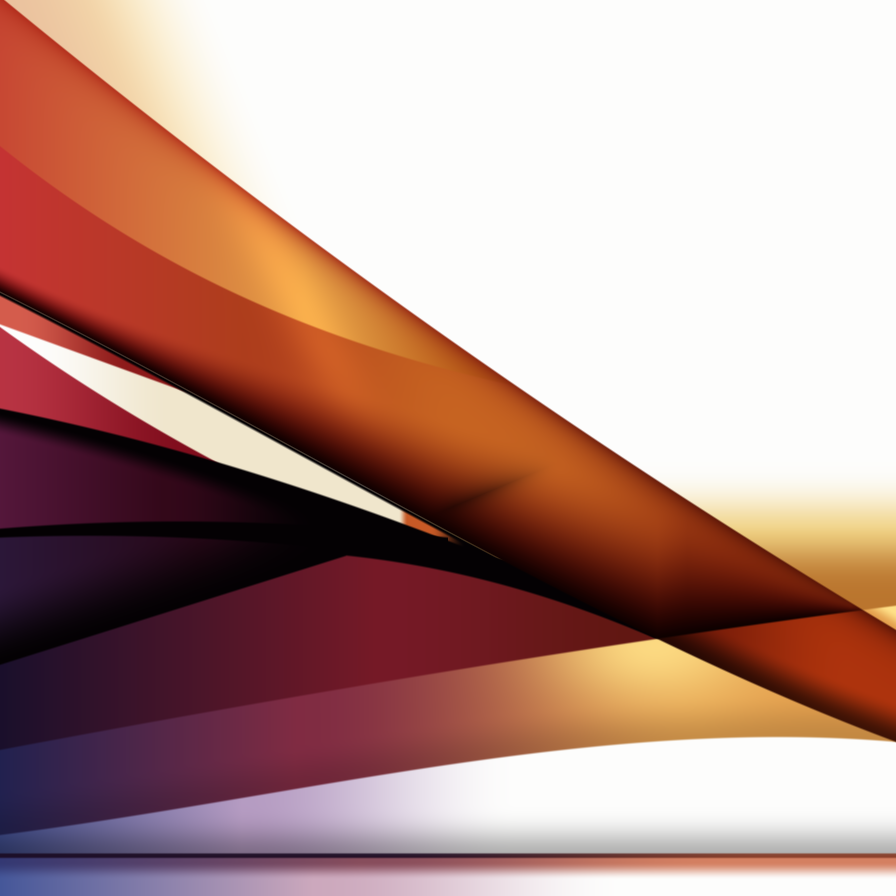
This background is drawn by a three.js fragment shader. Its source:

```glsl
// Overlapping translucent sweeps of amber, crimson and violet above a pale reflecting floor.
varying vec2 vUv;

#define SOFT 0.0016
#define HORIZON 0.045
#define RIM_WIDTH 0.016
#define RAY_GAIN 0.10
#define GLOW_SIZE 0.13
#define PAPER vec3(0.992, 0.992, 0.988)
#define INK vec3(0.015, 0.004, 0.012)
#define GOLD vec3(0.88, 0.61, 0.27)
#define PALE_YELLOW vec3(1.0, 0.88, 0.53)

// Cubic through four heights at x = 0, 1/3, 2/3 and 1.
float curve(float x, vec4 h) {
  float u = 3.0 * x, a = u - 1.0, b = u - 2.0, c = u - 3.0;
  return dot(h, vec4(-a * b * c / 6.0, u * b * c / 2.0, -u * a * c / 2.0, u * a * b / 6.0));
}

// Soft coverage of the area under a height.
float below(float y, float edge) {
  return smoothstep(-SOFT, SOFT, edge - y);
}

// Three colours along t, the second one at mid and the third at end.
vec3 ramp(vec3 first, vec3 second, vec3 third, float mid, float end, float t) {
  vec3 c = mix(first, second, clamp(t / mid, 0.0, 1.0));
  return mix(c, third, smoothstep(mid, end, t));
}

// White sky with a warm corner and a tan haze at the right.
vec3 sky(vec2 p) {
  float side = p.x - (1.0 - p.y) * 0.4;
  vec3 corner = mix(vec3(0.92, 0.76, 0.62), vec3(0.98, 0.90, 0.70), smoothstep(0.0, 0.2, side));
  vec3 c = mix(corner, PAPER, smoothstep(0.09, 0.24, side));
  float haze = 1.0 - smoothstep(0.32, 0.50, p.y);
  c = mix(c, vec3(0.94, 0.82, 0.51), smoothstep(0.0, 0.6, haze));
  return mix(c, vec3(0.73, 0.46, 0.18), smoothstep(0.45, 1.0, haze));
}

// Pale ground, its shadow, the horizon line and the reflection.
vec3 ground(vec2 p) {
  vec3 c = ramp(vec3(0.24, 0.29, 0.53), vec3(0.71, 0.61, 0.76), PAPER, 0.27, 0.58, p.x);
  float shadow = 1.0 - smoothstep(HORIZON, 0.11, p.y);
  c *= 1.0 - 0.30 * shadow * shadow;
  vec3 mirror = ramp(vec3(0.27, 0.34, 0.60), vec3(0.80, 0.66, 0.74), PAPER, 0.35, 0.7, p.x);
  vec3 strip = ramp(vec3(0.20, 0.22, 0.45), vec3(0.53, 0.30, 0.36), vec3(0.83, 0.50, 0.38), 0.4, 0.8, p.x);
  mirror = mix(mirror, strip, smoothstep(0.018, 0.038, p.y));
  c = mix(c, mirror, below(p.y, HORIZON));
  vec3 line = mix(vec3(0.10, 0.04, 0.13), vec3(0.52, 0.23, 0.15), smoothstep(0.4, 0.9, p.x));
  return mix(c, line, 0.9 * (1.0 - smoothstep(0.001, 0.004, abs(p.y - HORIZON))));
}

// Broad diagonal sweep: folded gold and red, fading to ink at its foot.
vec3 sweep(vec2 p, float top, float fold, float foot, float veil) {
  vec3 upper = ramp(vec3(0.78, 0.28, 0.20), GOLD, vec3(0.74, 0.37, 0.09), 0.34, 0.56, p.x);
  vec3 lower = ramp(vec3(0.77, 0.20, 0.20), vec3(0.68, 0.24, 0.11), vec3(0.78, 0.39, 0.13), 0.27, 0.52, p.x);
  lower = mix(lower, vec3(0.60, 0.20, 0.06), smoothstep(0.58, 0.86, p.x));
  vec3 c = mix(upper, lower, below(p.y, fold));
  // Light ray and crease
  float ray = (p.x - 0.33 - (0.674 - p.y) * 0.5) / 0.035;
  c += RAY_GAIN * vec3(1.0, 0.8, 0.3) * exp(-ray * ray) * smoothstep(0.48, 0.62, p.y);
  float crease = p.y - 0.43 - 0.42 * (p.x - 0.495);
  float creaseSpan = smoothstep(0.47, 0.51, p.x) * (1.0 - smoothstep(0.52, 0.63, p.x));
  c *= 1.0 - 0.45 * creaseSpan * exp(-abs(crease) / 0.014);
  // Dark foot
  float base = max(foot, veil);
  float depth = min(0.03 + 0.12 * smoothstep(0.0, 0.7, p.x), max(top - base, 0.01));
  float shade = smoothstep(-0.1, 1.0, (p.y - base) / depth);
  c *= pow(vec3(shade), vec3(0.7, 1.3, 1.2));
  // Red part under the veil
  vec3 under = mix(vec3(0.40, 0.08, 0.03), vec3(0.68, 0.20, 0.05), smoothstep(0.72, 0.95, p.x));
  under *= 0.35 + 0.65 * smoothstep(0.0, 0.045, p.y - foot);
  c = mix(c, under, below(p.y, veil));
  vec3 rim = mix(vec3(0.68, 0.15, 0.09), vec3(0.30, 0.06, 0.02), smoothstep(0.2, 0.9, p.x));
  return mix(c, rim, 0.85 * exp(-max(top - p.y, 0.0) / RIM_WIDTH));
}

void main() {
  vec2 p = vUv;
  float x = p.x, y = p.y;
  // Edges of the sheets, from top to bottom
  float top = curve(x, vec4(1.004, 0.743, 0.508, 0.297));
  float fold = curve(x, vec4(0.837, 0.642, 0.551, 0.50));
  float foot = curve(x, vec4(0.674, 0.497, 0.320, 0.172));
  float petal = curve(x, vec4(0.635, 0.4375, 0.297, 0.167));
  float spine = curve(x, vec4(0.544, 0.456, 0.328, 0.167));
  float rib = 0.405 + 0.06 * x - 0.2 * x * x;
  float d = x - 0.404;
  float ridge = min(0.258 + 0.315 * x, 0.378 - 0.12 * d - 0.48 * d * d);
  float veil = curve(x, vec4(0.163, 0.223, 0.277, 0.324));
  float wing = curve(x, vec4(0.068, 0.120, 0.167, 0.172));

  // Cream gap with a pink strip and a glowing tip
  vec3 col = sky(p);
  vec3 gap = mix(PAPER, vec3(0.94, 0.90, 0.80), smoothstep(0.03, 0.2, x));
  gap = mix(gap, vec3(0.78, 0.35, 0.15), smoothstep(0.445, 0.455, x));
  gap = mix(gap, INK, smoothstep(0.48, 0.52, x));
  vec3 strip = mix(vec3(0.83, 0.36, 0.30), vec3(0.55, 0.10, 0.10), smoothstep(0.02, 0.15, x));
  gap = mix(strip, gap, below(y, 0.638 - 0.364 * x));
  gap = mix(gap, INK, 1.0 - smoothstep(0.002, 0.006, foot - y));
  col = mix(col, gap, below(y, foot));

  // Crimson petal and violet leaves
  vec3 crimson = mix(vec3(0.72, 0.20, 0.26), vec3(0.50, 0.05, 0.11), smoothstep(0.0, 0.22, x));
  col = mix(col, crimson, below(y, petal));
  vec3 violet = ramp(vec3(0.33, 0.09, 0.23), vec3(0.20, 0.03, 0.10), INK, 0.18, 0.36, x);
  violet = mix(INK, violet, smoothstep(0.004, 0.03, spine - y - 0.04 * x));
  col = mix(col, violet, below(y, spine));
  vec3 indigo = ramp(vec3(0.17, 0.09, 0.22), vec3(0.15, 0.03, 0.09), INK, 0.22, 0.38, x);
  indigo = mix(INK, indigo, smoothstep(0.0, 0.09, y - ridge));
  col = mix(col, indigo, below(y, rib));
  col = mix(col, INK, below(abs(y - rib), 0.005 + 0.02 * x) * step(x, 0.5));

  // Maroon sheet, then the amber wing with its glow
  vec3 maroon = ramp(vec3(0.10, 0.06, 0.17), vec3(0.46, 0.10, 0.15), vec3(0.38, 0.09, 0.07), 0.42, 0.72, x);
  col = mix(col, maroon, below(y, ridge));
  vec3 amber = ramp(vec3(0.13, 0.13, 0.31), vec3(0.50, 0.17, 0.26), vec3(0.89, 0.62, 0.30), 0.33, 0.80, x);
  amber *= 0.86 + 0.14 * smoothstep(0.0, 0.05, y - wing);
  float glow = length((p - vec2(0.73, 0.28)) * vec2(0.8, 1.4)) / GLOW_SIZE;
  amber = mix(amber, PALE_YELLOW, 0.9 * exp(-glow * glow * 2.0));
  amber = mix(amber, PALE_YELLOW, smoothstep(0.0, 0.02, y - top));
  col = mix(col, amber, below(y, veil));
  col = mix(col, ground(p), below(y, wing));

  // Diagonal sweep over all
  float cover = below(y, top) * (1.0 - below(y, foot));
  col = mix(col, sweep(p, top, fold, foot, veil), cover);
  gl_FragColor = vec4(col, 1.0);
}
```
